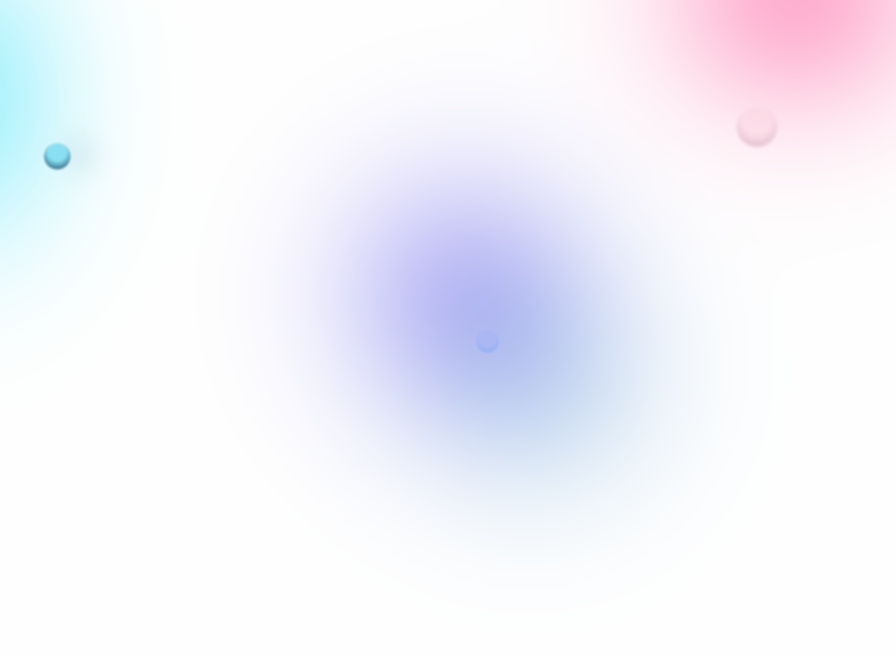
A Shadertoy shader for this background:

```glsl
// Soft pastel glows on white with three small shaded beads.

// Gaussian falloff with separate horizontal and vertical spread
float glow(vec2 p, vec2 center, vec2 spread) {
    vec2 d = (p - center) / spread;
    return exp(-dot(d, d));
}

// Blurred-edge sphere: face tint above, darker crescent along the lower rim
vec3 bead(vec3 base, vec2 p, vec2 center, float radius, vec3 face, vec3 rim, float opacity) {
    vec2 d = (p - center) / radius;
    float disc = 1.0 - smoothstep(0.78, 1.12, length(d));
    float crescent = smoothstep(0.55, 1.35, length(d - vec2(0.0, 0.35)));
    float fade = mix(opacity, 1.0, crescent);
    return mix(base, mix(face, rim, crescent), disc * fade);
}

void mainImage(out vec4 fragColor, in vec2 fragCoord) {
    vec2 p = fragCoord / iResolution.y;
    p.x += 0.5 * (1.369 - iResolution.x / iResolution.y);

    // Each glow absorbs some light from the white ground
    vec3 color = vec3(0.998);
    color -= vec3(0.21, 0.23, 0.025) * glow(p, vec2(0.704, 0.554), vec2(0.20));
    color -= vec3(0.16, 0.09, 0.045) * glow(p, vec2(0.820, 0.421), vec2(0.20));
    color -= vec3(0.00, 0.31, 0.185) * glow(p, vec2(1.217, 1.010), vec2(0.205, 0.19));
    color -= vec3(0.33, 0.05, 0.010) * glow(p, vec2(-0.05, 0.850), vec2(0.16, 0.23));

    // Faint shadow beside the cyan bead
    color -= vec3(0.05, 0.04, 0.035) * glow(p, vec2(0.122, 0.763), vec2(0.035));

    // Cyan, pink and blue beads
    color = bead(color, p, vec2(0.087, 0.761), 0.021,
                 vec3(0.54, 0.88, 0.95), vec3(0.28, 0.50, 0.60), 1.0);
    color = bead(color, p, vec2(1.157, 0.806), 0.032,
                 vec3(0.98, 0.84, 0.89), vec3(0.90, 0.77, 0.83), 0.6);
    color = bead(color, p, vec2(0.745, 0.478), 0.018,
                 vec3(0.65, 0.71, 0.96), vec3(0.60, 0.70, 0.96), 0.65);

    fragColor = vec4(clamp(color, 0.0, 1.0), 1.0);
}
```
